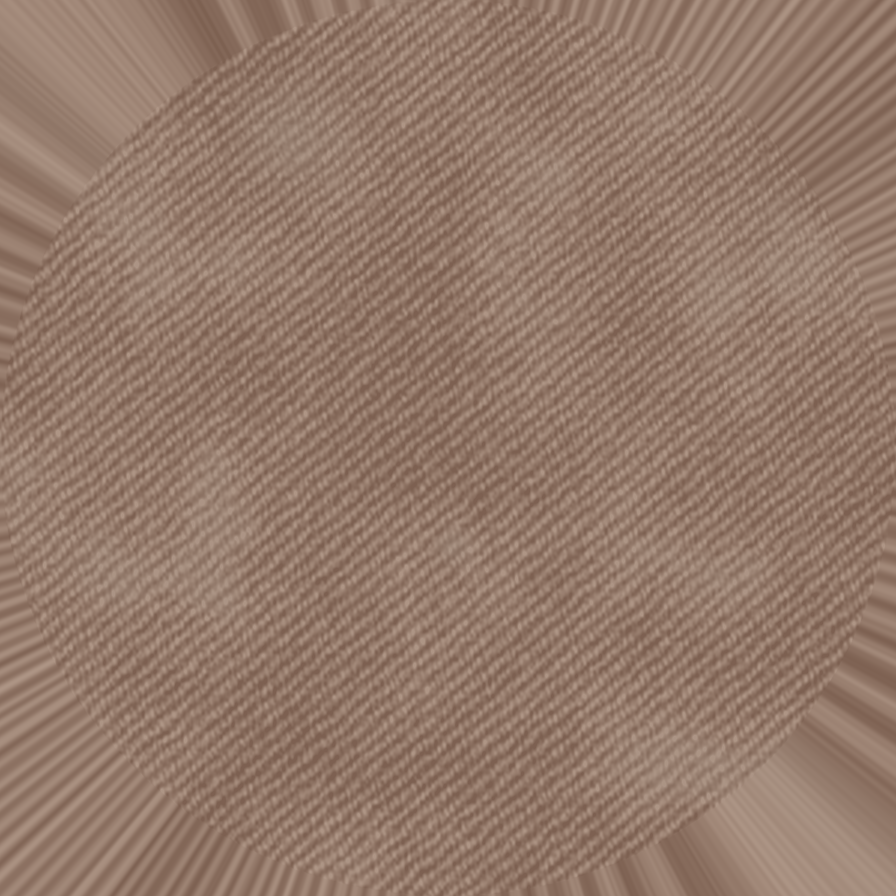
This texture is drawn by a WebGL 2 fragment shader. Its source:

```glsl
#version 300 es
precision highp float;

uniform vec2 u_resolution;
out vec4 fragColor;

#define RIBS vec2(44.0, 52.0)
#define THREADS_PER_RIB 3.0
#define THREAD_LEAN 0.22
#define DISC_RADIUS 0.5
#define RIB_CONTRAST 0.36
#define THREAD_CONTRAST 0.16
#define FIBER_CONTRAST 0.55
#define WEAR_CONTRAST 0.55
#define DARK_YARN vec3(0.505, 0.395, 0.335)
#define LIGHT_YARN vec3(0.665, 0.567, 0.505)
#define FADED_YARN vec3(0.630, 0.565, 0.510)

const float TAU = 6.2831853;

float hash(vec2 p) {
    vec3 q = fract(p.xyx * vec3(0.1031, 0.1030, 0.0973));
    q += dot(q, q.yzx + 33.33);
    return fract((q.x + q.y) * q.z);
}

float noise(vec2 p) {
    vec2 cell = floor(p);
    vec2 f = fract(p);
    f = f * f * (3.0 - 2.0 * f);
    float low = mix(hash(cell), hash(cell + vec2(1.0, 0.0)), f.x);
    float high = mix(hash(cell + vec2(0.0, 1.0)), hash(cell + 1.0), f.x);
    return mix(low, high, f.y);
}

float fbm(vec2 p) {
    float sum = 0.0;
    float weight = 0.5;
    for (int i = 0; i < 4; i++) {
        sum += weight * noise(p);
        p = mat2(1.6, 1.2, -1.2, 1.6) * p + 7.3;
        weight *= 0.5;
    }
    return sum / 0.9375;
}

float softSpot(vec2 p, vec2 center, float radius) {
    vec2 d = (p - center) / radius;
    return exp(-dot(d, d));
}

vec3 twill(vec2 p, float detail) {
    // Slight wobble keeps the yarns from looking mechanical
    vec2 wobble = vec2(noise(p * 60.0), noise(p * 60.0 + 31.0)) - 0.5;
    vec2 q = p + wobble * 0.004;

    // Steep yarns, each stepping up by a fraction of a rib
    float column = (q.x + THREAD_LEAN * q.y) * RIBS.x * THREADS_PER_RIB;
    float id = floor(column);
    float across = fract(column) - 0.5;
    float phase = q.y * RIBS.y - q.x * RIBS.x;
    phase += 0.4 * across * cos(0.5 * TAU * across) / THREADS_PER_RIB;

    // Raised diagonal ribs and the rounded yarns on top of them
    float rib = cos(TAU * phase);
    float yarn = cos(TAU * across);
    float raised = smoothstep(-0.8, 0.6, rib);
    float floatTone = hash(vec2(id, floor(phase + 0.5))) - 0.5;
    float tone = 0.47 + RIB_CONTRAST * rib;
    tone += detail * THREAD_CONTRAST * yarn * mix(0.4, 1.0, raised);
    tone += detail * 0.25 * floatTone * raised * (0.5 + 0.5 * yarn);

    // Fine fibers and broad uneven dye
    float fiber = noise(p * vec2(300.0, 220.0)) - 0.5;
    tone += detail * FIBER_CONTRAST * fiber;
    float wear = fbm(p * 9.0 + 3.7);
    tone += WEAR_CONTRAST * (wear - 0.5);
    vec3 color = mix(DARK_YARN, LIGHT_YARN, clamp(tone, -0.1, 1.1));

    // Greyish faded patches
    float fade = 0.22 * smoothstep(0.56, 0.85, wear);
    fade += 0.32 * softSpot(p, vec2(0.325, 0.85), 0.055);
    fade += 0.18 * softSpot(p, vec2(0.87, 0.76), 0.050);
    fade += 0.32 * softSpot(p, vec2(0.505, 0.39), 0.018);
    return mix(color, FADED_YARN, min(fade, 0.5));
}

void main() {
    vec2 uv = gl_FragCoord.xy / u_resolution;
    vec2 fromCenter = uv - 0.5;
    float radius = length(fromCenter);
    float pixel = 1.0 / u_resolution.y;

    // Beyond the disc, its rim colors stretch outward as smoother rays
    float reach = min(1.0, DISC_RADIUS / max(radius, 0.0001));
    float outside = smoothstep(-pixel, pixel, radius - DISC_RADIUS);
    float detail = mix(1.0, 0.45, outside);
    fragColor = vec4(twill(0.5 + fromCenter * reach, detail), 1.0);
}
```
